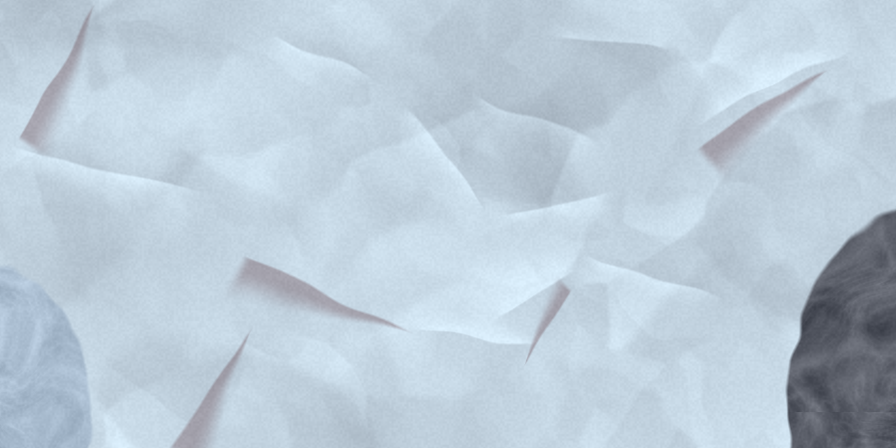
Reproduce this texture procedurally as a Shadertoy shader.

```glsl
// Crumpled pale blue paper with blushing shadow pockets and two wrinkled dark forms in the lower corners.
#define PAPER_MID vec3(0.728, 0.790, 0.840)
#define PAPER_LIGHT vec3(0.783, 0.852, 0.903)
#define POCKET_COLOR vec3(0.610, 0.590, 0.630)
#define DARK_FORM vec3(0.335, 0.350, 0.390)
#define BLUE_FORM vec3(0.640, 0.715, 0.790)
#define FACET_CONTRAST 1.0
#define RIDGE_STRENGTH 1.5
#define GRAIN 0.035

// Start and end of each shadow pocket; the shadow lies to the right of the line.
const vec4 POCKETS[5] = vec4[5](
    vec4(1.56, 0.66, 1.86, 0.85), vec4(0.53, 0.45, 0.93, 0.24),
    vec4(0.36, 0.00, 0.55, 0.29), vec4(1.28, 0.35, 1.14, 0.17),
    vec4(0.04, 0.66, 0.22, 1.00));

// Start and end of each lit crease; the light falls to the right of the line.
const vec4 RIDGES[10] = vec4[10](
    vec4(0.89, 0.80, 1.09, 0.53), vec4(1.09, 0.53, 1.40, 0.61),
    vec4(1.04, 0.81, 1.33, 0.69), vec4(0.60, 0.92, 0.83, 0.83),
    vec4(0.00, 0.65, 0.49, 0.56), vec4(1.20, 0.22, 0.91, 0.25),
    vec4(1.30, 0.45, 1.62, 0.30), vec4(1.50, 0.87, 1.21, 0.91),
    vec4(1.92, 0.90, 1.54, 0.70), vec4(1.29, 0.40, 1.06, 0.28));

vec2 hash2(vec2 p) {
    vec3 q = fract(p.xyx * vec3(0.1031, 0.1030, 0.0973));
    q += dot(q, q.yzx + 33.33);
    return fract((q.xx + q.yz) * q.zy);
}

vec2 noise2(vec2 p) {
    vec2 c = floor(p), f = p - c;
    f = f * f * (3.0 - 2.0 * f);
    return mix(mix(hash2(c), hash2(c + vec2(1, 0)), f.x),
               mix(hash2(c + vec2(0, 1)), hash2(c + vec2(1, 1)), f.x), f.y);
}

vec2 rotate(vec2 p, float a) {
    return mat2(cos(a), sin(a), -sin(a), cos(a)) * p;
}

// Tilted flat cells, blended across their borders by the given sharpness.
float facets(vec2 p, float sharpness) {
    vec2 cell = floor(p), f = p - cell;
    float sum = 0.0, total = 0.0;
    for (int j = -1; j <= 1; j++)
    for (int i = -1; i <= 1; i++) {
        vec2 g = vec2(i, j);
        vec2 r = f - g - hash2(cell + g);
        vec2 h = hash2(cell + g + 57.0);
        float angle = 6.2832 * h.x;
        float tone = h.y - 0.5 + 0.8 * dot(r, vec2(cos(angle), sin(angle)));
        float w = exp(-sharpness * dot(r, r));
        sum += w * tone;
        total += w;
    }
    return sum / max(total, 1e-30);
}

// Position along a fold (0 to 1), distance to its right, and its length.
vec3 foldSpace(vec2 p, vec4 fold) {
    vec2 d = fold.zw - fold.xy, v = p - fold.xy;
    float len = length(d);
    return vec3(dot(v, d) / (len * len), (d.y * v.x - d.x * v.y) / len, len);
}

// Ridged, curved wrinkles running around a centre.
float wrinkles(vec2 v) {
    vec2 q = vec2(atan(v.y, v.x) * 2.2, length(v) * 13.0);
    q += 1.6 * noise2(v * 9.0);
    float sum = 0.0, amp = 0.55;
    for (int i = 0; i < 4; i++) {
        sum += amp * (1.0 - abs(2.0 * noise2(q).x - 1.0));
        q = rotate(q * 1.9, 0.5) + 7.3;
        amp *= 0.55;
    }
    return sum - 0.65;
}

// Soft-edged rounded shape.
float formMask(vec2 v, vec2 radii) {
    float d = (length(v / radii) - 1.0) * min(radii.x, radii.y);
    d += 0.018 * (noise2(v * 18.0).x - 0.5);
    return 1.0 - smoothstep(-0.005, 0.005, d);
}

void mainImage(out vec4 fragColor, in vec2 fragCoord) {
    vec2 p = fragCoord / iResolution.y;
    vec2 bend = noise2(p * 3.5) - 0.5;
    vec2 q = p + 0.10 * bend + 0.025 * (noise2(p * 11.0) - 0.5);

    // Facets in three sizes, crisp in some places and soft in others.
    float crisp = mix(7.0, 38.0, noise2(p * 2.7 + 4.0).y);
    float tone = 0.95 * facets(rotate(q, 0.6) * vec2(2.0, 3.4), crisp);
    tone += 0.75 * facets(rotate(q, -0.7) * vec2(4.0, 7.0) + 19.0, crisp);
    tone += 0.40 * facets(rotate(q, 0.9) * vec2(9.0, 14.0) + 41.0, crisp * 0.8);
    tone = 0.52 + FACET_CONTRAST * tone;

    // Long lit creases with a sharp side and a fading side.
    vec2 w = p + 0.05 * bend + 0.03 * (noise2(p * 9.0) - 0.5);
    for (int i = 0; i < 10; i++) {
        vec3 f = foldSpace(w, RIDGES[i]);
        float ends = smoothstep(0.0, 0.25, f.x) * (1.0 - smoothstep(0.75, 1.0, f.x));
        float lit = smoothstep(-0.004, 0.004, f.y);
        float light = RIDGE_STRENGTH * exp(-max(f.y, 0.0) / 0.035);
        float shade = -0.5 * exp(min(f.y, 0.0) / 0.05);
        tone += ends * mix(shade, light, lit);
    }
    vec3 color = mix(PAPER_MID, PAPER_LIGHT, clamp(tone, -1.5, 2.3));

    // Tapering shadow pockets under the sheet edges.
    for (int i = 0; i < 5; i++) {
        vec3 f = foldSpace(w, POCKETS[i]);
        float width = 0.30 * f.z * clamp(1.0 - f.x, 0.05, 1.0);
        float ends = smoothstep(0.0, 0.06, f.x) * (1.0 - smoothstep(0.9, 1.0, f.x));
        float mask = smoothstep(-0.003, 0.005, f.y) * (1.0 - smoothstep(0.25, 1.0, f.y / width));
        color = mix(color, POCKET_COLOR + 0.03 * (tone - 0.5), 0.85 * ends * mask);
    }

    // Wrinkled forms in the corners.
    vec2 left = p - vec2(-0.08, 0.08), right = p - vec2(2.06, 0.08);
    color = mix(color, BLUE_FORM + 0.20 * wrinkles(left) + 0.12 * (left.y - 0.1), formMask(left, vec2(0.285, 0.34)));
    color = mix(color, DARK_FORM + 0.26 * wrinkles(right), formMask(right, vec2(0.30, 0.46)));

    // Fine grain.
    color += GRAIN * (noise2(p * 210.0).x - 0.5);
    fragColor = vec4(clamp(color, 0.0, 1.0), 1.0);
}
```
